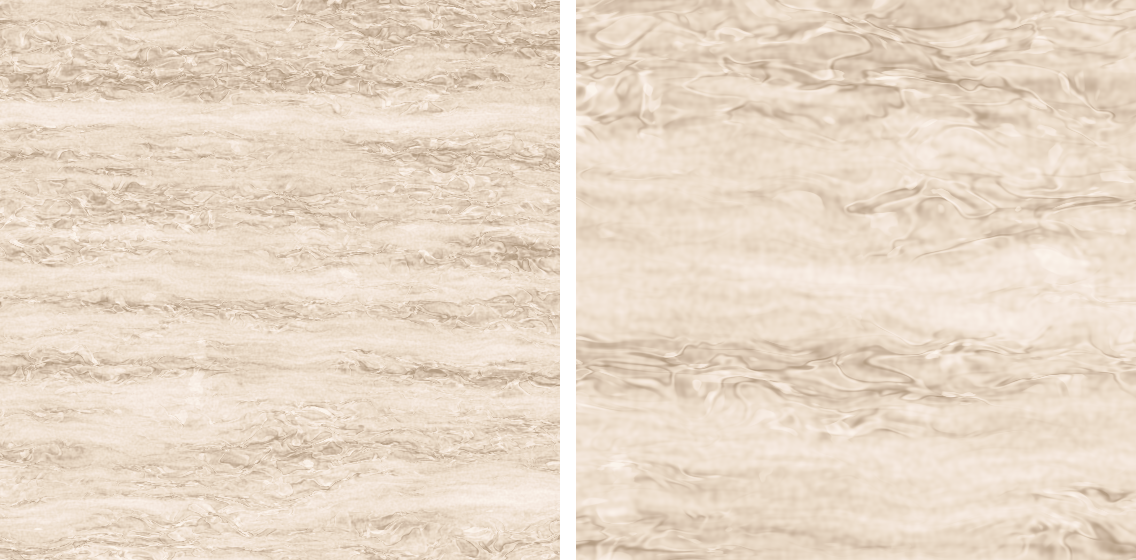
Left, the full canvas; right, a detail of the centre.
This texture is drawn by a three.js fragment shader. Its source:

```glsl
// Cream travertine: wavy horizontal strata with crusty, pitted seams.
// A layer profile is folded by noise, streaked, given embossed crust, veins
// and pale flecks, and the resulting tone is looked up in a colour ramp.

#define BASE_TONE 0.02
#define FOLD 0.028
#define RIPPLE 0.010
#define BEDS 0.88
#define STREAK 1.35
#define FINE_STREAK 1.5
#define CLOUD 0.75
#define CRUST 2.6
#define RIM 1.0
#define VEIN 0.8
#define FLECK 1.9
#define GRAIN 1.0

varying vec2 vUv;

const vec3 UMBER = vec3(0.71, 0.62, 0.52);
const vec3 TAN   = vec3(0.83, 0.75, 0.67);
const vec3 SAND  = vec3(0.89, 0.82, 0.74);
const vec3 CREAM = vec3(0.93, 0.87, 0.80);
const vec3 IVORY = vec3(0.96, 0.91, 0.87);
const vec3 CHALK = vec3(0.985, 0.955, 0.92);

vec2 hash2(vec2 p) {
  vec3 h = fract(p.xyx * vec3(0.1031, 0.1030, 0.0973));
  h += dot(h, h.yzx + 33.33);
  return fract((h.xx + h.yz) * h.zy);
}

float corner(vec2 cell, vec2 f, vec2 offset) {
  return dot(hash2(cell + offset) * 2.0 - 1.0, f - offset);
}

// Gradient noise, centred on zero
float noise(vec2 p) {
  vec2 i = floor(p), f = p - i;
  vec2 u = f * f * f * (f * (f * 6.0 - 15.0) + 10.0);
  float low = mix(corner(i, f, vec2(0.0)), corner(i, f, vec2(1.0, 0.0)), u.x);
  float high = mix(corner(i, f, vec2(0.0, 1.0)), corner(i, f, vec2(1.0)), u.x);
  return mix(low, high, u.y);
}

float fbm(vec2 p) {
  float sum = 0.0, gain = 1.0;
  for (int i = 0; i < 3; i++) {
    sum += gain * noise(p);
    p = p * 2.03 + vec2(17.3, 41.7);
    gain *= 0.55;
  }
  return sum;
}

float band(float y, float center, float width) {
  float d = (y - center) / width;
  return exp(-d * d);
}

// Pale (positive) and dark (negative) beds from top to bottom
float layers(float y) {
  float t = -0.95 * smoothstep(0.80, 0.86, y);
  t += 1.25 * band(y, 0.79, 0.016) - 0.75 * band(y, 0.71, 0.036);
  t += 0.50 * band(y, 0.575, 0.012) - 0.75 * band(y, 0.615, 0.020);
  t += 0.90 * band(y, 0.50, 0.016) - 0.65 * band(y, 0.54, 0.020);
  t += 0.35 * band(y, 0.39, 0.040) - 0.65 * band(y, 0.45, 0.015);
  t += 0.70 * band(y, 0.28, 0.026) - 1.05 * band(y, 0.333, 0.014);
  return t + 0.55 * band(y, 0.10, 0.040) - 0.75 * band(y, 0.195, 0.022);
}

float ridge(float n, float width) {
  return 1.0 - smoothstep(0.0, width, abs(n));
}

// A pale line with a dark line beside it, along the zero contour
float rim(float n) {
  return ridge(n - 0.07, 0.09) - ridge(n + 0.05, 0.08);
}

vec3 ramp(float t) {
  vec3 c = mix(UMBER, TAN, clamp((t + 3.2) / 1.72, 0.0, 1.0));
  c = mix(c, SAND, clamp((t + 1.48) / 0.88, 0.0, 1.0));
  c = mix(c, CREAM, clamp((t + 0.6) / 0.85, 0.0, 1.0));
  c = mix(c, IVORY, clamp((t - 0.25) / 1.03, 0.0, 1.0));
  return mix(c, CHALK, clamp((t - 1.28) / 1.3, 0.0, 1.0));
}

void main() {
  // Fold the beds, more strongly near the bottom
  vec2 p = vUv;
  float depth = 1.0 - smoothstep(0.05, 0.30, p.y);
  p.y += FOLD * (1.0 + depth) * fbm(vUv * vec2(2.3, 4.0) + 3.0);
  p.y += RIPPLE * fbm(vUv * vec2(10.0, 22.0) + 9.0);

  // Beds, streaks and soft clouds
  float patches = fbm(p * vec2(3.0, 9.0) + 21.0);
  float tone = BASE_TONE + BEDS * layers(p.y) * (1.0 + 0.9 * patches);
  tone += STREAK * fbm(p * vec2(1.6, 24.0) + 5.0);
  tone += FINE_STREAK * fbm(p * vec2(6.0, 72.0) + 31.0);
  tone += CLOUD * fbm(p * vec2(7.0, 16.0) + 47.0);

  // Crust gathers in the darker beds and in loose patches
  float rough = smoothstep(0.75, -0.9, tone - 2.2 * patches - 0.4 * depth);
  vec2 q = p * vec2(32.0, 70.0);
  q += 1.1 * vec2(noise(q * 0.6 + 7.0), noise(q * 0.6 + 19.0));
  float relief = fbm(q) - fbm(q + vec2(0.08, 0.25));
  tone += CRUST * relief * (0.2 + 0.8 * rough);
  tone += RIM * rim(fbm(q * 0.6 + 71.0)) * (0.1 + rough);

  // Hairline veins along the beds
  float seam = ridge(fbm(p * vec2(5.0, 30.0) + 63.0), 0.08);
  tone -= VEIN * seam * (0.25 + 0.6 * rough);

  // Small pale flecks and a few larger chalky lenses
  float fleck = smoothstep(0.22, 0.36, fbm(q * 1.1 + 83.0));
  float lens = smoothstep(0.46, 0.54, fbm(p * vec2(13.0, 38.0) + 97.0));
  tone += FLECK * (fleck * (0.08 + 0.8 * rough) + lens * (0.5 + 0.4 * depth));

  // Fine mineral grain
  tone += GRAIN * (noise(vUv * 215.0) + 0.6 * noise(vUv * vec2(90.0, 140.0)));
  gl_FragColor = vec4(ramp(tone), 1.0);
}
```
